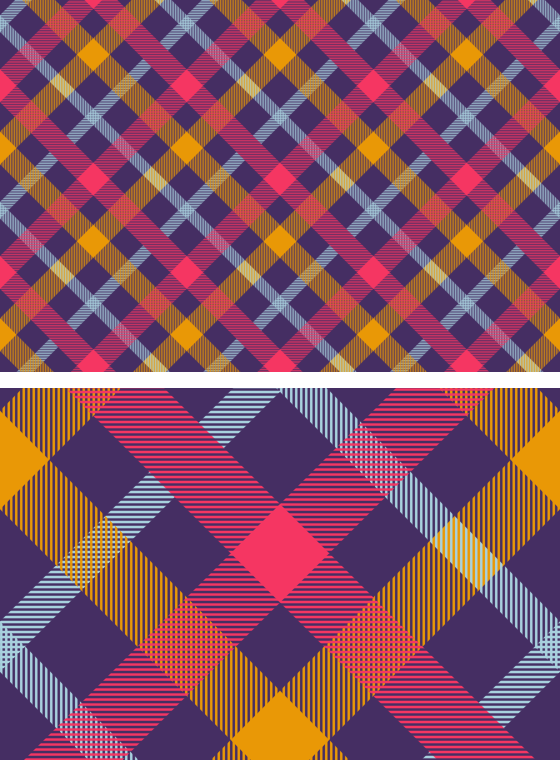
Top: the whole. Bottom: its middle third, enlarged.
This pattern is drawn by a Shadertoy shader. Its source:

```glsl
#define REPEATS 3.0
#define HATCH_LINES 112.0
#define SOFTNESS 1.15
#define WIDE 0.088
#define NARROW 0.045
#define CENTRE vec2(0.0, 0.037)
#define GROUND vec3(0.270, 0.180, 0.390)
#define PINK vec3(0.960, 0.210, 0.385)
#define ORANGE vec3(0.915, 0.595, 0.025)
#define BLUE vec3(0.660, 0.820, 0.870)

// Coverage of a periodic band around a centre line
float band(float t, float centre, float halfWidth, float blur) {
    float d = abs(fract(t - centre + 0.5) - 0.5) - halfWidth;
    return 1.0 - smoothstep(-blur, blur, d);
}

// Coverage of the pink, orange and blue bands in one direction
vec3 bands(float t, float blur) {
    return vec3(band(t, 0.0, WIDE, blur),
                band(t, -1.0 / 3.0, WIDE, blur),
                band(t, 1.0 / 3.0, NARROW, blur));
}

// Box-filtered square wave with equal line and gap
float squareIntegral(float x) {
    return 0.5 * floor(x) + min(fract(x), 0.5);
}

float hatch(float x, float footprint) {
    return (squareIntegral(x + 0.5 * footprint)
          - squareIntegral(x - 0.5 * footprint)) / footprint;
}

// Colour on one kind of row and column; opposite bands use opposite lines
vec3 weave(vec3 falling, vec3 rising, float row, float column) {
    vec3 color = GROUND;
    color = mix(color, BLUE, max(falling.z * column, rising.z * row));
    color = mix(color, ORANGE, mix(rising.y, falling.y, column));
    return mix(color, PINK, mix(rising.x, falling.x, row));
}

void mainImage(out vec4 fragColor, in vec2 fragCoord) {
    float pixel = REPEATS / iResolution.x;
    vec2 p = (fragCoord - 0.5 * iResolution.xy) * pixel - CENTRE;

    // Diagonal bands
    vec3 falling = bands(p.x + p.y, pixel);
    vec3 rising = bands(p.y - p.x, pixel);

    // Share of the pixel on each set of vertical and horizontal lines
    float footprint = pixel * HATCH_LINES * SOFTNESS;
    float columns = hatch(p.x * HATCH_LINES, footprint);
    float rows = hatch(p.y * HATCH_LINES, footprint);

    // Blend finished colours so that complementary lines stay solid
    vec3 color = mix(
        mix(weave(falling, rising, 0.0, 0.0), weave(falling, rising, 0.0, 1.0), columns),
        mix(weave(falling, rising, 1.0, 0.0), weave(falling, rising, 1.0, 1.0), columns),
        rows);
    fragColor = vec4(color, 1.0);
}
```
